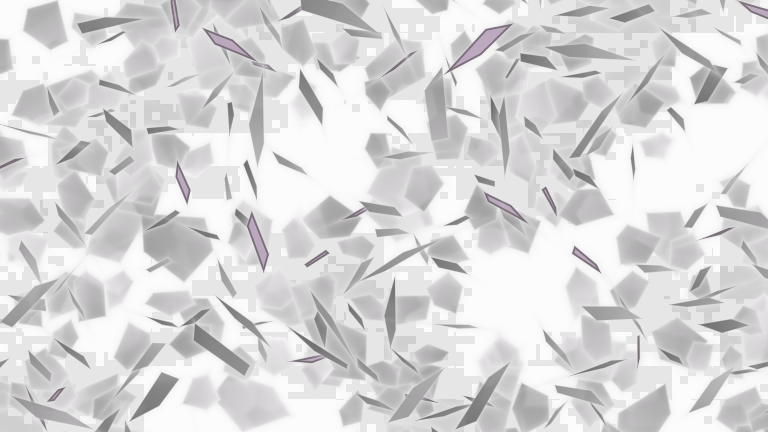
Write a WebGL 1 fragment shader that draws this background.

```glsl
precision highp float;
// Grey glassy shards and dark slivers drifting over white, in loose clusters.
// Each grid cell may hold one polygon cut by random half-planes; behind them
// lie ragged square blocks, and soft cellular noise shades the facets.
uniform vec2 u_resolution;

float hash(vec2 p) {
  return fract(sin(dot(p, vec2(127.1, 311.7))) * 43758.5);
}

// Layered sines: where the shards and blocks gather, from 0 to 1.
float clump(vec2 p) {
  float across = sin(p.x * 7.0 + 2.0 * sin(p.y * 5.0 + 0.6));
  float upward = sin(p.y * 9.0 + 1.7 * sin(p.x * 6.0 + 1.0));
  return 0.5 + 0.25 * (across + upward);
}

// Smooth cellular noise: a blend of the tones of nearby cells.
float facets(vec2 p) {
  float sum = 0.0, total = 0.0;
  for (int y = -1; y <= 1; y++) {
    for (int x = -1; x <= 1; x++) {
      vec2 id = floor(p) + vec2(x, y);
      vec2 away = id + vec2(hash(id), hash(id + 5.3)) - p;
      float weight = exp(-14.0 * dot(away, away));
      sum += weight * hash(id + 9.7);
      total += weight;
    }
  }
  return sum / max(total, 1e-5);
}

// Signed distance to a stretched irregular polygon.
float polygon(vec2 q, vec2 size, float sides, vec2 seed) {
  float d = -1.0;
  for (int i = 0; i < 5; i++) {
    float k = float(i);
    if (k >= sides) break;
    float angle = (k + 0.5 * hash(seed + k * 1.37)) * 6.2832 / sides;
    vec2 normal = vec2(cos(angle), sin(angle)) / size;
    float reach = 0.6 + 0.4 * hash(seed + k * 2.71 + 0.4);
    d = max(d, (dot(q, normal) - reach) / length(normal));
  }
  return d;
}

// Square patches in two greys, with stepped edges and stray blocks.
vec3 blocks(vec2 p) {
  vec2 fine = floor(p * 54.0);
  vec2 coarse = floor(p * vec2(9.0, 13.0));
  vec2 streak = floor(p * vec2(20.0, 54.0));
  float field = clump(fine / 54.0)
    + 0.5 * (hash(coarse + 2.3) - 0.5)
    + 0.22 * (hash(fine + 0.7) - 0.5)
    + 0.22 * (hash(streak + 4.9) - 0.5);
  float tone = 0.99 - 0.09 * step(0.54, field) - 0.09 * step(0.92, field);
  return vec3(tone);
}

// Paints one layer of shards over base; thin is 1 for slivers.
vec3 scatter(vec3 base, vec2 p, float cell, float thin, float seed) {
  float soft = max(mix(0.003, 0.0018, thin), 0.6 / u_resolution.y);
  float grain = facets(p * 15.0) - 0.5;
  for (int y = -1; y <= 1; y++) {
    for (int x = -1; x <= 1; x++) {
      vec2 id = floor(p / cell) + vec2(x, y);
      vec2 key = id + seed;
      vec2 jitter = vec2(hash(key), hash(key + 17.3)) - 0.5;
      vec2 center = (id + 0.5 + 0.8 * jitter) * cell;
      if (clump(center) + 0.6 * (hash(key + 31.9) - 0.5) < 0.32) continue;

      // Place, turn and stretch the shard.
      float turn = mix(6.28, 2.6, thin) * (hash(key + 43.1) - 0.5) - 0.3 * thin;
      vec2 axis = vec2(cos(turn), sin(turn));
      vec2 q = p - center;
      q = vec2(dot(q, axis), axis.x * q.y - axis.y * q.x);
      float size = cell * mix(0.32, 0.52, hash(key + 57.7)) * (1.0 - 0.12 * thin);
      float slim = hash(key + 61.3);
      float ratio = mix(mix(0.6, 0.95, slim), mix(0.08, 0.26, slim), thin);
      float d = polygon(q, size * vec2(1.0, ratio), 5.0 - thin, key + 0.5);

      // Fill with a slight slope, facets, a pale rim and a rare violet tint.
      float pick = hash(key + 73.9);
      float tone = mix(mix(0.65, 0.82, pick), mix(0.46, 0.68, pick), thin);
      tone += 0.06 * q.x / size + 0.12 * grain * (1.0 - 0.5 * thin);
      tone += 0.09 * (1.0 - thin) * exp(min(d, 0.0) * 150.0);
      vec3 fill = tone * vec3(1.0, 0.99, 1.0);
      float tinted = thin * step(0.86, hash(key + 83.2));
      float outline = 1.0 - smoothstep(0.001, 0.004, abs(d + 0.002));
      vec3 violet = mix(vec3(0.73, 0.65, 0.74), vec3(0.45, 0.41, 0.45), outline);
      fill = mix(fill, violet, tinted);

      float halo = 0.6 * exp(-max(d, 0.0) * 160.0);
      base = mix(base, vec3(0.91), halo);
      float cover = 1.0 - smoothstep(-soft, soft, d);
      base = mix(base, fill, cover * mix(0.88, 0.95, thin));
    }
  }
  return base;
}

void main() {
  vec2 p = gl_FragCoord.xy / u_resolution.y;
  vec3 color = blocks(p);
  color = scatter(color, p, 0.18, 0.0, 3.17);
  color = scatter(color, p, 0.12, 0.0, 47.61);
  color = scatter(color, p, 0.11, 1.0, 91.43);
  color = scatter(color, p, 0.21, 1.0, 23.79);
  gl_FragColor = vec4(color, 1.0);
}
```
